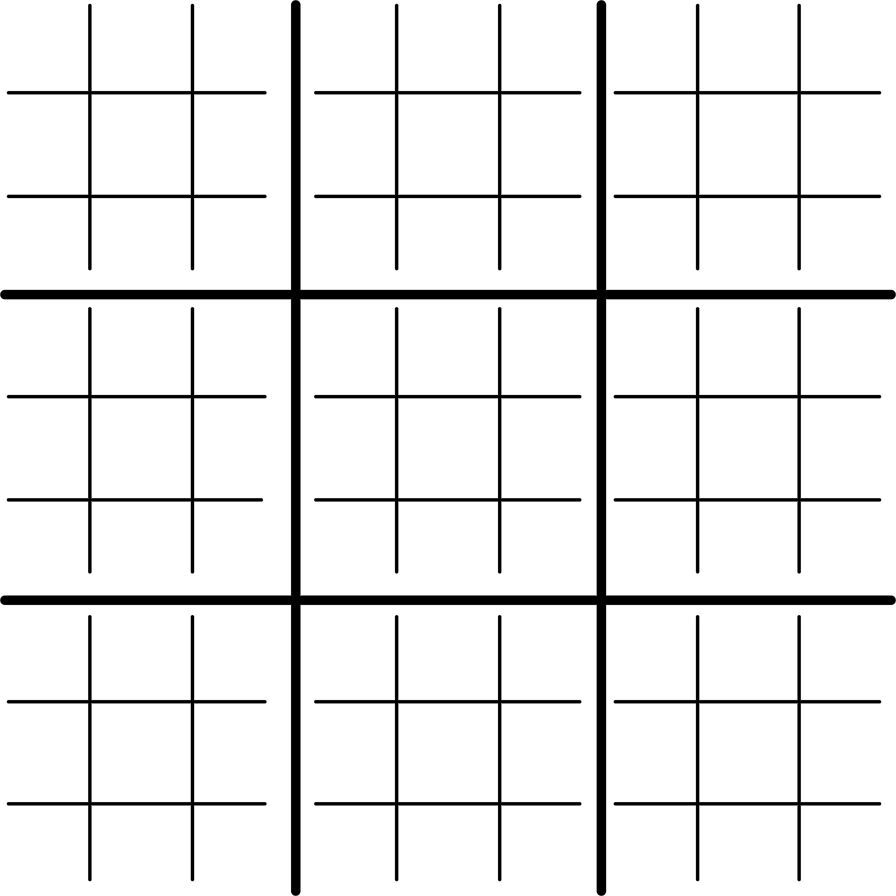
A Shadertoy shader for this pattern:

```glsl
// Distance to a round-capped stroke
float stroke(vec2 p, vec2 a, vec2 b, float radius) {
    vec2 pa = p - a, ba = b - a;
    return length(pa - ba * clamp(dot(pa, ba) / dot(ba, ba), 0.0, 1.0)) - radius;
}

// Two crossing pairs: bars holds the line positions, span the line ends
float grid(vec2 p, vec2 barsX, vec2 barsY, vec2 spanX, vec2 spanY, float radius) {
    float d = 1e3;
    for (int k = 0; k < 2; k++) {
        d = min(d, stroke(p, vec2(barsX[k], spanY.x), vec2(barsX[k], spanY.y), radius));
        d = min(d, stroke(p, vec2(spanX.x, barsY[k]), vec2(spanX.y, barsY[k]), radius));
    }
    return d;
}

void mainImage(out vec4 fragColor, in vec2 fragCoord) {
    float side = min(iResolution.x, iResolution.y);
    vec2 p = (fragCoord - 0.5 * iResolution.xy) / side + 0.5;
    p.y = 1.0 - p.y; // rows count from the top

    // Hand-placed spacing of the small grids, per column and per row
    vec2 barsX[3] = vec2[3](vec2(0.1003, 0.2148), vec2(0.4427, 0.5577), vec2(0.7786, 0.8919));
    vec2 barsY[3] = vec2[3](vec2(0.1035, 0.2192), vec2(0.4427, 0.5579), vec2(0.7832, 0.8971));
    vec2 spanX[3] = vec2[3](vec2(0.0095, 0.2956), vec2(0.3525, 0.6470), vec2(0.6868, 0.9816));
    vec2 spanY[3] = vec2[3](vec2(0.0062, 0.2998), vec2(0.3447, 0.6382), vec2(0.6884, 0.9816));

    // Heavy outer grid
    float d = grid(p, vec2(0.3301, 0.6712), vec2(0.3288, 0.6699),
                   vec2(0.0055, 0.9945), vec2(0.0055, 0.9945), 0.0053);

    // Thin grid in each of the nine cells
    for (int row = 0; row < 3; row++) {
        for (int col = 0; col < 3; col++) {
            vec2 reach = spanX[col];
            // One bar at the middle left stops short
            if (row == 1 && col == 0 && p.y > 0.5) reach.y -= 0.004;
            d = min(d, grid(p, barsX[col], barsY[row], reach, spanY[row], 0.0019));
        }
    }

    float ink = 1.0 - smoothstep(-0.75, 0.75, d * side);
    fragColor = vec4(vec3(1.0 - ink), 1.0);
}
```
